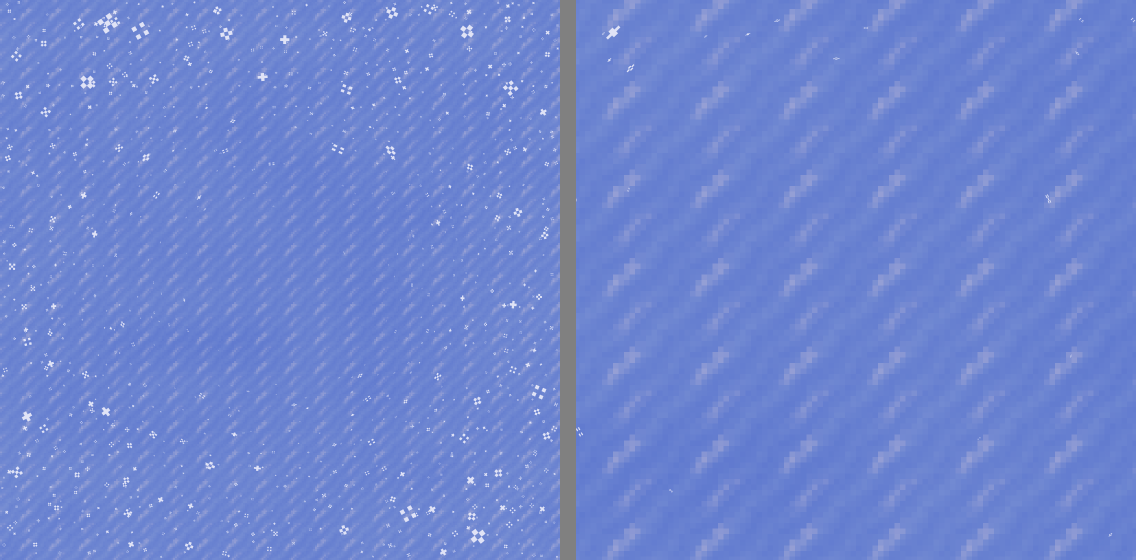
Left: the whole. Right: its middle third, enlarged.
A Shadertoy shader for this texture:

```glsl
// Blocky blue water in diagonal ripples, seen from above through falling pixel snowflakes.

const vec3 DEEP_BLUE = vec3(0.380, 0.480, 0.812);
const vec3 LIGHT_BLUE = vec3(0.480, 0.570, 0.828);
const vec3 FOAM_GREY = vec3(0.660, 0.670, 0.840);
const vec3 SNOW_WHITE = vec3(0.880, 0.890, 0.965);

const float TILES = 19.0;          // water tiles across the canvas
const float TEXELS = 16.0;         // texels across one tile
const float RIPPLE = 0.15;         // contrast of the diagonal bands
const float MOTTLE = 0.20;         // contrast between single texels
const float SWELL = 0.26;          // contrast of the broad patches
const int SNOW_LAYERS = 4;
const float LARGEST_GRID = 9.0;    // cells across for the largest flakes
const float LAYER_STEP = 1.8;      // growth of the grid per layer
const float FLAKE_SIZE = 0.23;     // flake width in cells
const float FLAKE_CHANCE = 0.38;
const float TAU = 6.2831853;

float hash(vec2 p) {
    vec3 q = fract(p.xyx * 0.1031);
    q += dot(q, q.yzx + 33.33);
    return fract((q.x + q.y) * q.z);
}

float valueNoise(vec2 p) {
    vec2 i = floor(p), f = fract(p);
    f = f * f * (3.0 - 2.0 * f);
    return mix(mix(hash(i), hash(i + vec2(1, 0)), f.x),
               mix(hash(i + vec2(0, 1)), hash(i + vec2(1, 1)), f.x), f.y);
}

// Soft diagonal stroke that repeats with the tile
float foamStreak(vec2 tile, vec2 center) {
    vec2 d = fract(tile - center + 0.5) - 0.5;
    float along = abs(d.x + d.y) * 0.7071;
    float across = abs(d.x - d.y) * 0.7071;
    return smoothstep(0.40, 0.12, along) * smoothstep(0.11, 0.015, across);
}

vec3 water(vec2 uv, float radius) {
    vec2 texel = floor(uv * TILES * TEXELS);
    vec2 wrapped = mod(texel, TEXELS);
    vec2 tile = (wrapped + 0.5) / TEXELS;
    float grain = hash(wrapped + 7.0);

    // Ripples, texel mottling and broad swell
    float diagonal = tile.x - tile.y;
    float bend = 0.05 * sin(TAU * (tile.x + tile.y));
    float light = 0.30 + RIPPLE * cos(2.0 * TAU * (diagonal - 0.36 + bend));
    light += 0.07 * cos(TAU * (diagonal - 0.33));
    light += MOTTLE * (grain - 0.5);
    light += SWELL * (valueNoise(uv * vec2(9.0, 13.0)) - 0.5);
    light += 0.16 * smoothstep(0.1, 0.6, radius);
    vec3 color = mix(DEEP_BLUE, LIGHT_BLUE, light);

    // Grainy foam along the crests
    float foam = 0.85 * foamStreak(tile, vec2(0.88, 0.55));
    foam += 0.50 * foamStreak(tile, vec2(0.99, 0.09));
    float speckle = 0.15 + 0.85 * hash(wrapped + 31.0);
    return mix(color, FOAM_GREY, foam * speckle * 0.9);
}

// Share of a pixel footprint that covers a unit square
float squareCoverage(vec2 offset, vec2 footprint) {
    vec2 high = min(offset + 0.5 * footprint, vec2(0.5));
    vec2 low = max(offset - 0.5 * footprint, vec2(-0.5));
    vec2 overlap = max(high - low, 0.0) / footprint;
    return overlap.x * overlap.y;
}

// Flake made of squares on a 3 by 3 grid: cross, ring, saltire or corners
float flakeShape(vec2 p, vec2 footprint, float kind) {
    float cover = 0.0;
    for (int y = -1; y <= 1; y++)
    for (int x = -1; x <= 1; x++) {
        int arms = abs(x) + abs(y);
        bool filled = arms == 1 && kind < 0.65;
        filled = filled || (arms == 0 && (kind < 0.25 || kind > 0.85));
        filled = filled || (arms == 2 && kind >= 0.65);
        if (filled) cover += squareCoverage(p - vec2(x, y), footprint);
    }
    return min(cover, 1.0);
}

// Flakes face outward and flatten toward the middle
float snow(vec2 uv, vec2 middle, float pixel) {
    float cover = 0.0;
    float grid = LARGEST_GRID;
    for (int i = 0; i < SNOW_LAYERS; i++) {
        vec2 cell = floor(uv * grid);
        vec2 seed = cell + float(i) * 71.0 + 3.0;
        vec2 jitter = vec2(hash(seed + 11.3), hash(seed + 47.9));
        vec2 center = (cell + mix(vec2(0.2), vec2(0.8), jitter)) / grid;
        vec2 ray = center - middle;
        float radius = length(ray);
        vec2 outward = ray / max(radius, 0.001);
        float chance = FLAKE_CHANCE * smoothstep(0.05, 0.42, radius);
        if (hash(seed) < chance) {
            float size = FLAKE_SIZE / grid * mix(0.6, 1.0, hash(seed + 83.1));
            size *= min(0.55 + radius, 1.1);
            float flatten = clamp(radius * 2.2, 0.3, 1.0);
            vec2 unit = vec2(size * flatten, size) / 3.0;
            vec2 d = uv - center;
            vec2 local = vec2(dot(d, outward), dot(d, vec2(-outward.y, outward.x)));
            cover = max(cover, flakeShape(local / unit, pixel / unit, hash(seed + 19.7)));
        }
        grid = floor(grid * LAYER_STEP);
    }
    return cover;
}

void mainImage(out vec4 fragColor, in vec2 fragCoord) {
    float pixel = 1.0 / iResolution.y;
    vec2 uv = fragCoord * pixel;
    vec2 middle = 0.5 * iResolution.xy * pixel;
    float radius = length(uv - middle);

    // Four samples smooth the texel edges
    vec3 color = vec3(0.0);
    for (int s = 0; s < 4; s++) {
        vec2 shift = vec2(s % 2, s / 2) * 0.5 - 0.25;
        color += 0.25 * water(uv + shift * pixel, radius);
    }
    color = mix(color, SNOW_WHITE, snow(uv, middle, pixel));
    fragColor = vec4(color, 1.0);
}
```
